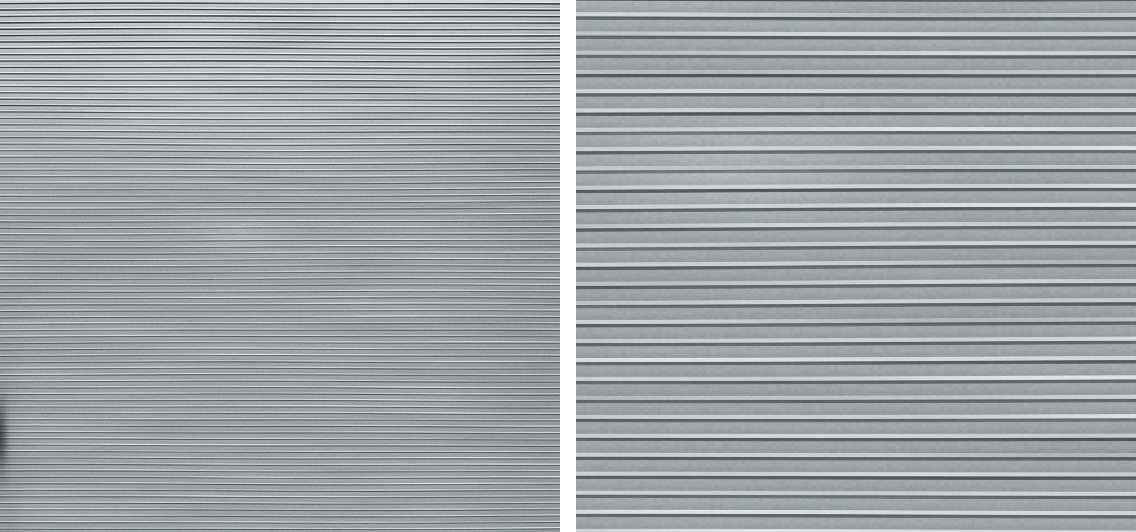
Left, the full canvas; right, a detail of the centre.
Reproduce this texture procedurally as a Shadertoy shader.

```glsl
#define SLATS 83.0
#define PHASE 0.57
#define GROOVE_WIDTH 0.20
#define RIDGE_WIDTH 0.21
#define RIDGE_POS 0.80
#define WOBBLE 0.07
#define GRAIN 0.022
#define STEEL vec3(0.615, 0.64, 0.65)
#define GLINT vec3(0.87, 0.89, 0.895)
#define GROOVE vec3(0.20, 0.225, 0.235)

float hash(vec2 p) {
    p = fract(p * vec2(0.1031, 0.1137));
    p += dot(p, p.yx + 33.33);
    return fract((p.x + p.y) * p.x * 17.0);
}

// Smooth variation along one slat, -1 to 1
float waves(float x, float seed) {
    return 0.5 * sin(x * 5.0 + seed * 6.28)
         + 0.3 * sin(x * 11.0 + seed * 17.0)
         + 0.2 * sin(x * 23.0 + seed * 41.0);
}

// Filtered horizontal stripe in a period of one slat
float stripe(float s, float center, float width, float blur) {
    float d = abs(fract(s - center + 0.5) - 0.5);
    return smoothstep(-blur, blur, 0.5 * width - d);
}

// Soft elliptical spot
float spot(vec2 p, vec2 center, vec2 radius) {
    vec2 q = (p - center) / radius;
    return exp(-dot(q, q));
}

void mainImage(out vec4 fragColor, in vec2 fragCoord) {
    vec2 uv = fragCoord / iResolution.xy;
    float depth = 1.0 - uv.y;

    // Slat coordinate, counted downwards
    float v = depth * SLATS - PHASE;
    v += WOBBLE * (sin(uv.x * 4.0 + depth * 9.0) + 0.5 * sin(uv.x * 9.0 - depth * 21.0));
    float blur = 0.6 * SLATS / iResolution.y;
    float row = floor(v);
    float s = v - row;
    float seed = hash(vec2(row, 7.0));
    float edgeSeed = hash(vec2(floor(v + 0.5), 19.0));

    // Broad light falling from the top
    float topLight = 1.0 - smoothstep(0.0, 0.42, depth);
    float light = 0.13 * topLight
                + 0.07 * spot(uv, vec2(0.43, 0.56), vec2(0.08, 0.03))
                + 0.05 * spot(uv, vec2(0.38, 0.82), vec2(0.35, 0.15))
                - 0.04 * spot(uv, vec2(0.52, 0.95), vec2(0.10, 0.08))
                - 0.04 * smoothstep(0.75, 1.0, uv.x)
                + 0.012 * waves(uv.x, seed);

    // Rounded slat face with a brushed grain
    vec3 color = STEEL + light + 0.04 * (0.5 - s);
    color += GRAIN * (hash(floor(uv * vec2(380.0, 460.0))) - 0.5);
    color -= 0.06 * smoothstep(0.3, 0.65, s) * (0.4 + topLight);

    // Bright ridge, uneven along its length
    float shine = clamp(0.72 + 0.3 * waves(uv.x, seed) + 0.25 * topLight, 0.2, 1.0);
    float ridge = stripe(s, RIDGE_POS, RIDGE_WIDTH * (1.0 + 0.4 * topLight), blur);
    color = mix(color, GLINT + 0.05 * topLight, ridge * shine);

    // Dark groove, thinner and paler lower down
    float dark = mix(0.60, 0.95, topLight) + 0.15 * waves(uv.x + 0.3, edgeSeed);
    float width = GROOVE_WIDTH * mix(0.85, 1.2, topLight);
    color = mix(color, GROOVE, stripe(s, 0.0, width, blur) * clamp(dark, 0.0, 1.0));

    // Pale top rim and shaded left edge
    color = mix(color, vec3(0.82, 0.85, 0.84), 1.0 - smoothstep(0.002, 0.005, depth));
    color *= 1.0 - 0.5 * spot(uv, vec2(0.0, 0.18), vec2(0.012, 0.06));
    color *= 1.0 - 0.08 * spot(uv, vec2(0.0, 0.1), vec2(0.04, 0.25));

    fragColor = vec4(clamp(color, 0.0, 1.0), 1.0);
}
```
